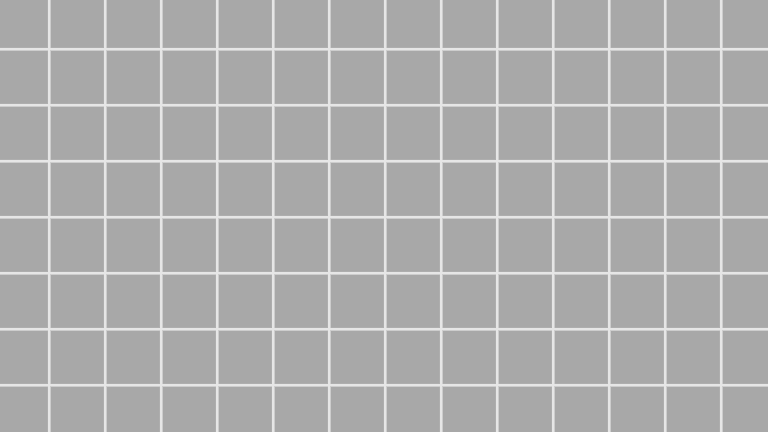
Give the GLSL for this pattern, as a WebGL 2 fragment shader.

```glsl
#version 300 es
precision highp float;
// Plain square grid: thin pale lines on a flat mid-grey ground.

uniform vec2 u_resolution;
out vec4 outColor;

void main() {
    // Canvas-height units, measured from the top left corner
    float pixel = 1.0 / u_resolution.y;
    vec2 p = vec2(gl_FragCoord.x, u_resolution.y - gl_FragCoord.y) * pixel;

    // Distance to the nearest vertical and horizontal line
    float cell = 56.0 / 432.0;
    vec2 firstLine = vec2(49.25 / 432.0);
    vec2 lineDist = abs(fract((p - firstLine) / cell + 0.5) - 0.5) * cell;

    // Smoothed line coverage
    float halfWidth = 1.35 / 432.0;
    vec2 coverage = clamp((halfWidth - lineDist) / pixel + 0.5, 0.0, 1.0);
    float grid = max(coverage.x, coverage.y);

    vec3 ground = vec3(0.66);
    vec3 lineColor = vec3(0.90);
    outColor = vec4(mix(ground, lineColor, grid), 1.0);
}
```
